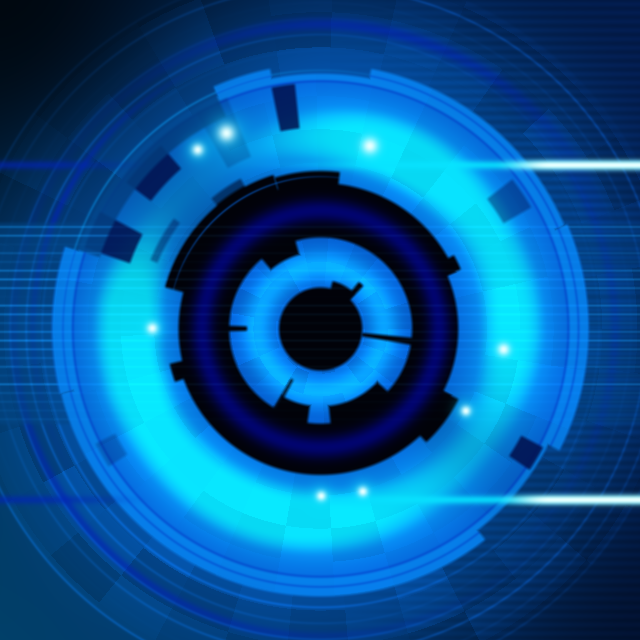
Reproduce this background procedurally as a WebGL 2 fragment shader.

```glsl
#version 300 es
precision highp float;
// A luminous technical iris: segmented polar rings over a dark blue field.
// Annular tiles carve the rings; cell tints, arcs, scan lines, beams and
// sparks supply the finer detail.
uniform vec2 u_resolution;
out vec4 fragColor;

const vec3 INK = vec3(.003, .008, .035);
const vec3 NAVY = vec3(.005, .015, .43);
const vec3 ROYAL = vec3(.01, .14, .72);
const vec3 AZURE = vec3(.02, .39, .86);
const vec3 SKY = vec3(.03, .62, .98);
const vec3 CYAN = vec3(.03, .89, 1.);
const vec3 WHITE = vec3(.9, 1., 1.);

float hash(vec2 p) {
  return fract(sin(dot(p, vec2(127.1, 311.7))) * 43758.5);
}
float bell(float x, float width) {
  return exp(-x * x / (width * width));
}
float gap(float a, float b) {
  return abs(mod(a - b + 180., 360.) - 180.);
}
float soft(float d) {
  float w = max(.0038, 1. / min(u_resolution.x, u_resolution.y));
  return smoothstep(-w, w, d);
}
float annulus(float r, float inner, float outer) {
  return soft(r - inner) * soft(outer - r);
}
// q = (radius, degrees); the tile spans angles a to b, counter-clockwise
float tile(vec2 q, float a, float b, float inner, float outer) {
  float d = (.5 * (b - a) - gap(q.y, .5 * (a + b))) * radians(q.x);
  return soft(d) * annulus(q.x, inner, outer);
}
float arc(vec2 q, float radius, float width, float heading, float spread) {
  return bell(q.x - radius, width) * bell(gap(q.y, heading), spread);
}
float cellTint(vec2 q, float turn, float depth) {
  return hash(floor(vec2(mod(q.y, 360.) / turn, q.x / depth)));
}

vec3 backdrop(vec2 p, vec2 q) {
  vec3 c = mix(vec3(.004, .1, .2), vec3(.01, .11, .31), p.x);
  c += vec3(0., .15, .21) * (1. - p.y) * (1. - p.x);
  c = mix(c, vec3(.015, .32, .66), .85 * bell(q.x - .38, .155));
  c *= 1. - .7 * bell(length(p - vec2(0., 1.)), .3);
  c *= 1. - .35 * bell(length(p - vec2(1., 0.)), .25);
  c *= 1. + annulus(q.x, .39, .56) * (cellTint(q, 11., .055) - .5) * .26;
  for (float k = 0.; k < 6.; k++) {
    float heading = 360. * hash(vec2(k, 8.));
    c += vec3(.01, .08, .17) * arc(q, .435 + .025 * k, .0025, heading, 95.);
  }
  float bands = arc(q, .45, .006, 158., 32.) + arc(q, .476, .01, 78., 42.);
  bands += arc(q, .48, .007, 225., 55.) + .6 * arc(q, .46, .008, 5., 35.);
  return mix(c, ROYAL, .6 * min(bands, 1.));
}

float outerShape(vec2 q) {
  float m = annulus(q.x, .228, .399);
  m = max(m, tile(q, 23., 79., .3, .414));
  m = max(m, tile(q, -27., 23., .215, .419));
  m = max(m, tile(q, 194., 308., .3, .418));
  m = max(m, tile(q, 162., 194., .222, .42));
  m = max(m, tile(q, 101., 114., .3, .414));
  // Missing pieces on the upper left and the inner rim
  m *= 1. - .85 * tile(q, 114., 162., .363, .43);
  m *= 1. - tile(q, 83., 107., .2, .247);
  m *= 1. - tile(q, 107., 165., .2, .252);
  m *= 1. - tile(q, 118., 130., .24, .266);
  m *= 1. - tile(q, 193., 200., .2, .242);
  m *= 1. - tile(q, 23., 29., .2, .238);
  return m * (1. - tile(q, -47., -27., .2, .242));
}

vec3 outerColor(vec2 q) {
  float lobes = bell(gap(q.y, 63.), 38.) + bell(gap(q.y, 250.), 62.)
    + .85 * bell(gap(q.y, 180.), 25.) + .7 * bell(gap(q.y, 0.), 28.);
  float glow = bell(q.x - .3, .06) * (.4 + .7 * min(lobes, 1.));
  vec3 c = mix(AZURE, SKY, min(1., glow * 1.5));
  c = mix(c, CYAN, smoothstep(.4, .92, glow));
  c *= .95 + .08 * cellTint(q, 13., .052);
  c *= 1. - .22 * bell(gap(q.y, 138.), 26.) - .12 * bell(gap(q.y, -38.), 14.);
  c = mix(c, SKY, .4 * annulus(q.x, .389, .42));
  float grooves = bell(q.x - .387, .0025) + bell(q.x - .403, .0025);
  c = mix(c, ROYAL, .3 * grooves);
  // Dark tiles set into the luminous band
  float dark = tile(q, 96., 101.5, .315, .385) + tile(q, 131., 143., .332, .38);
  dark += tile(q, 152., 161., .315, .39) + tile(q, -34., -28., .355, .394);
  dark += .5 * tile(q, 30., 38., .33, .38) + .3 * tile(q, 207., 213., .36, .395);
  dark += .5 * tile(q, 143., 158., .275, .287) + .25 * tile(q, 112., 120., .29, .39);
  return mix(c, vec3(.005, .055, .29), .85 * min(dark, 1.));
}

float innerShape(vec2 q) {
  float m = annulus(q.x, .065, .121);
  m = max(m, tile(q, -43., 106., .09, .143));
  m = max(m, tile(q, 130., 240., .09, .143));
  m = max(m, tile(q, 262., 276., .09, .148));
  m *= 1. - tile(q, -10., -5.5, .065, .16);
  m *= 1. - tile(q, 178., 181.5, .115, .16);
  m *= 1. - .8 * tile(q, 239., 242., .09, .16);
  m *= 1. - tile(q, 46., 76., .05, .077);
  return m * (1. - tile(q, 45., 51., .05, .095));
}

vec3 addBeam(vec3 c, float x, float dy) {
  float core = bell(dy, .007);
  c = mix(c, CYAN, .85 * core * smoothstep(.35, .72, x));
  c = mix(c, WHITE, core * smoothstep(.77, .86, x));
  return mix(c, ROYAL, .6 * core * smoothstep(.25, .06, x));
}

void main() {
  vec2 p = (gl_FragCoord.xy - .5 * u_resolution) / min(u_resolution.x, u_resolution.y) + .5;
  vec2 d = p - vec2(.501, .486);
  vec2 q = vec2(length(d), degrees(atan(d.y, d.x)));
  vec3 c = backdrop(p, q);
  // Horizontal band and scan lines
  float band = soft(p.y - .337) * soft(.652 - p.y);
  float scan = .5 + .5 * sin(p.y * 460.);
  float streak = band * pow(scan, 4.) * hash(vec2(floor(p.y * 73.2), 3.));
  c = mix(c, vec3(.01, .27, .52), band * (.5 - .27 * p.x));
  c *= 1. - .15 * scan * smoothstep(.45, .85, p.x);
  c += vec3(.02, .14, .2) * streak;
  // Dark pupil, navy collar and luminous rings
  c = mix(c, INK, soft(.253 - q.x));
  c = mix(c, NAVY, bell(q.x - .185, .018));
  c = mix(c, AZURE, .45 * arc(q, .238, .002, 125., 40.));
  c = mix(c, outerColor(q), outerShape(q));
  c = mix(c, SKY, .4 * arc(q, .404, .0025, 135., 48.));
  vec3 inner = mix(AZURE, SKY * 1.12, bell(q.x - .099, .024));
  c = mix(c, inner * (.9 + .12 * cellTint(q, 17., .035)), innerShape(q));
  c += vec3(.015, .05, .07) * streak;
  c = addBeam(addBeam(c, p.x, p.y - .742), p.x, p.y - .219);
  // Sparks: position and radius
  vec3 sparks[8] = vec3[8](vec3(.354, .792, .013), vec3(.309, .766, .009),
    vec3(.578, .772, .013), vec3(.238, .487, .009), vec3(.787, .454, .01),
    vec3(.728, .358, .008), vec3(.502, .225, .008), vec3(.567, .232, .008));
  for (int i = 0; i < 8; i++) {
    float r = length(p - sparks[i].xy);
    c = mix(c, CYAN, .5 * bell(r, sparks[i].z * 2.2));
    c = mix(c, WHITE, bell(r, sparks[i].z));
  }
  fragColor = vec4(clamp(c, 0., 1.), 1.);
}
```
